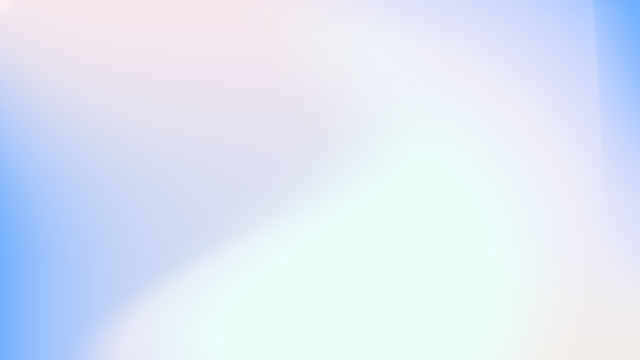
This background is drawn by a WebGL 2 fragment shader. Its source:

```glsl
#version 300 es
precision highp float;
// Soft pastel backdrop: a blue-to-pink field on the left, a mint pool behind an
// S-shaped edge, and an elliptical rim that turns lavender, then blue, at the
// upper right. Each part is a smooth mask layered over the one before.

#define EDGE_START 0.14               // S-edge position at the bottom
#define EDGE_SWEEP 0.56               // how far the S-edge travels right
#define EDGE_TOP 0.75                 // height at which the S-edge levels out
#define RIM_CENTER vec2(0.52, 0.236)
#define RIM_RADII vec2(0.404, 0.671)
#define SEAM_X 0.927                  // faint fold at the upper right
#define SEAM_LEAN 0.034
#define GLOW_RADIUS 0.035

uniform vec2 u_resolution;
out vec4 outColor;

const vec3 BLUE = vec3(0.45, 0.69, 1.0);
const vec3 LAVENDER = vec3(0.875, 0.88, 0.95);
const vec3 PERIWINKLE = vec3(0.87, 0.88, 0.985);
const vec3 PINK = vec3(0.96, 0.90, 0.93);
const vec3 VEIL = vec3(0.90, 0.90, 0.97);
const vec3 MINT = vec3(0.92, 1.0, 0.98);
const vec3 PALE = vec3(0.93, 0.93, 0.975);
const vec3 WARM = vec3(0.95, 0.93, 0.92);
const vec3 GLOW = vec3(1.0, 0.95, 0.96);

// Smooth falloff from one to zero between two values
float fall(float from, float to, float x) {
    return 1.0 - smoothstep(from, to, x);
}

// Left field: lavender rising to pink, with blue fading in from the side
vec3 leftField(vec2 p) {
    vec3 color = mix(LAVENDER, PINK, smoothstep(0.45, 1.0, p.y));
    float strength = fall(0.25, 1.05, p.y);
    float reach = mix(0.05, 0.145, strength);
    color = mix(color, BLUE, strength * exp(-p.x / reach));
    vec2 corner = (p - vec2(0.0, 1.0)) * vec2(u_resolution.x / u_resolution.y, 1.0);
    return mix(color, GLOW, 0.7 * exp(-dot(corner, corner) / (GLOW_RADIUS * GLOW_RADIUS)));
}

// Mint pool: a lavender veil along the S-edge, then a wider mint ramp
vec3 addPool(vec3 color, vec2 p) {
    float edge = EDGE_START + EDGE_SWEEP * smoothstep(0.0, EDGE_TOP, p.y);
    float d = p.x - edge;
    float veil = smoothstep(-0.04, 0.06, d) * fall(0.3, 0.6, p.y);
    color = mix(color, VEIL, veil);
    float mint = smoothstep(0.03 - 0.4 * p.y, 0.24 - 0.28 * p.y, d);
    return mix(color, MINT, mint * fall(0.85, 1.05, p.y));
}

// Rim: pale band around the pool, then periwinkle and blue outside it
vec3 addRim(vec3 color, vec2 p) {
    vec2 offset = (p - RIM_CENTER) / RIM_RADII;
    float q = length(vec2(max(offset.x, 0.0), offset.y));
    float side = smoothstep(0.4, 0.7, p.x);
    float upper = smoothstep(0.1, 0.45, p.y);

    vec3 rim = mix(WARM, PALE, smoothstep(0.0, 0.4, p.y));
    color = mix(color, rim, side * smoothstep(0.55, 1.0, q));
    color = mix(color, PERIWINKLE, side * upper * smoothstep(0.97, 1.2, q));

    float blue = pow(max(q - 1.12, 0.0) / 0.62, 1.6);
    float fold = p.x - SEAM_X - SEAM_LEAN * (1.0 - p.y);
    float behind = smoothstep(-0.002, 0.002, fold) * smoothstep(0.4, 0.8, p.y);
    blue += behind * (0.14 + 3.0 * max(fold, 0.0));
    return mix(color, BLUE, side * upper * clamp(blue, 0.0, 1.0));
}

void main() {
    vec2 p = gl_FragCoord.xy / u_resolution;
    vec3 color = leftField(p);
    color = addPool(color, p);
    color = addRim(color, p);
    outColor = vec4(color, 1.0);
}
```
